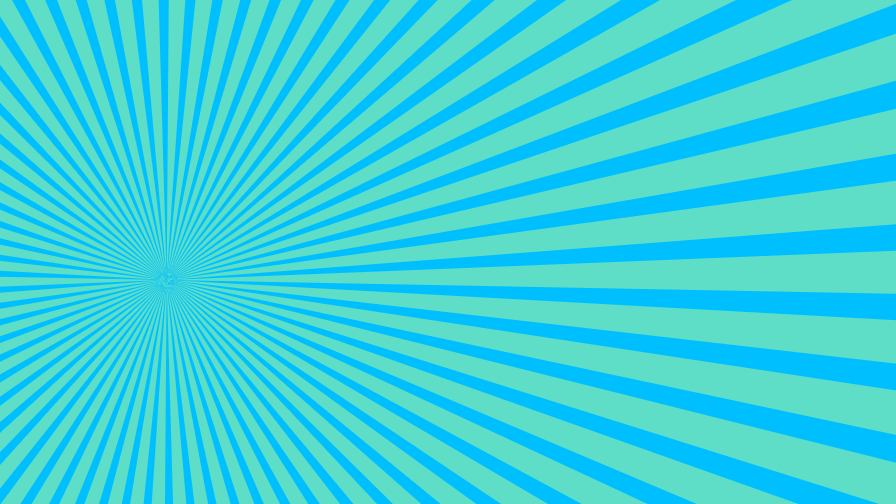
Give the GLSL for this background, as a WebGL 1 fragment shader.

```glsl
precision highp float;

uniform vec2 u_resolution;

const float TAU = 6.2831853;
const float RAY_COUNT = 66.0;

float hash(vec2 p) {
    vec3 q = fract(vec3(p.xyx) * 0.1031);
    q += dot(q, q.yzx + 33.33);
    return fract((q.x + q.y) * q.z);
}

// Coverage of evenly spaced wedges around the origin, softened over one pixel
float rays(vec2 p, float pixel) {
    float turn = atan(p.y, p.x) / TAU * RAY_COUNT;
    float offset = abs(fract(turn + 0.889) - 0.5);
    float arc = length(p) * TAU / RAY_COUNT;
    return clamp((0.19 - offset) * arc / pixel + 0.5, 0.0, 1.0);
}

void main() {
    float pixel = 1.0 / u_resolution.y;
    vec2 center = vec2(0.186 * u_resolution.x * pixel, 0.4445);
    vec2 p = gl_FragCoord.xy * pixel - center;

    // Fine grain where the rays converge
    float grain = mix(0.15, 0.8, hash(floor(p * 288.0) + 200.0));
    float blend = smoothstep(0.008, 0.032, length(p));
    float ray = mix(grain, rays(p, pixel), blend);

    vec3 mint = vec3(0.37, 0.87, 0.78);
    vec3 skyBlue = vec3(0.0, 0.75, 1.0);
    gl_FragColor = vec4(mix(mint, skyBlue, ray), 1.0);
}
```
